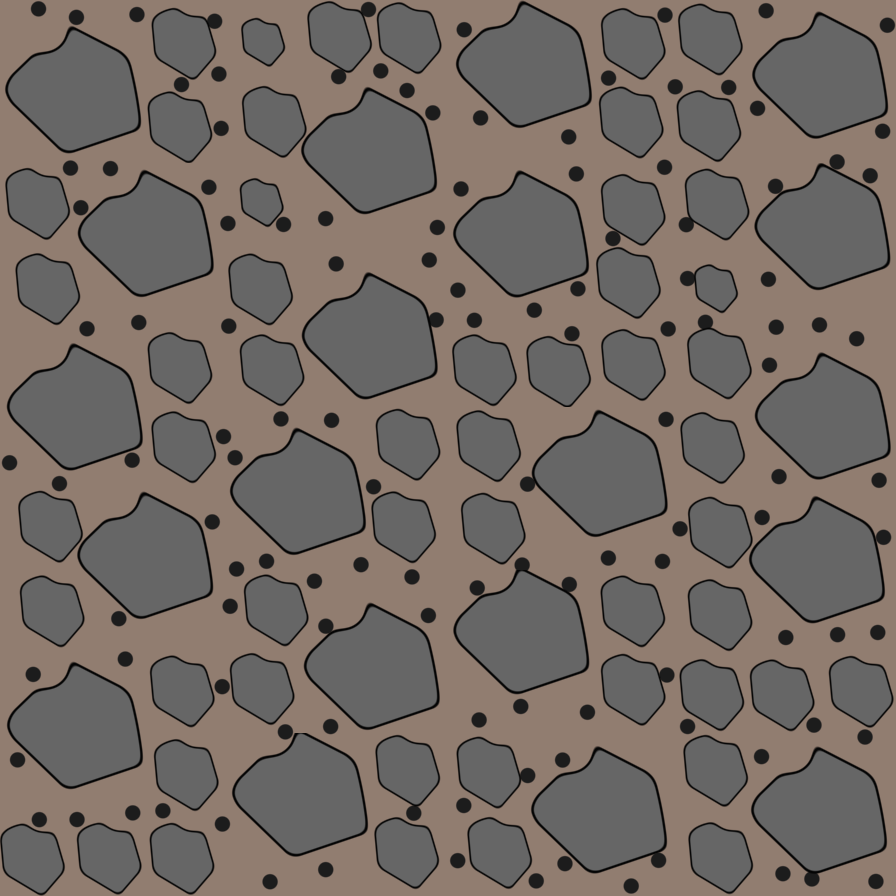
A three.js fragment shader for this pattern:

```glsl
// Flat grey stones with dark outlines and black pebbles scattered on brown soil.
// Stones are rounded intersections of half planes, dropped with random offsets
// into staggered columns; pebbles sit on a jittered grid in the gaps.
varying vec2 vUv;

const vec3 SOIL = vec3(0.57, 0.49, 0.44);
const vec3 STONE = vec3(0.40);
const vec3 PEBBLE = vec3(0.11);
const vec3 OUTLINE = vec3(0.015);

const float COLUMNS = 4.0;
const float ROW_HEIGHT = 0.182;
const float FILLER_HEIGHT = 0.09;
const float BIG_SIZE = 0.0738;
const float SMALL_SIZE = 0.0347;
const float PEBBLE_GRID = 18.0;
const float PEBBLE_RADIUS = 0.0085;
const float EDGE = 0.001;

vec2 hash2(vec2 seed) {
  vec3 q = fract(seed.xyx * vec3(0.1031, 0.1030, 0.0973));
  q += dot(q, q.yzx + 33.33);
  return fract((q.xx + q.yz) * q.zy);
}

float smoothMax(float a, float b, float k) {
  float h = max(k - abs(a - b), 0.0) / k;
  return max(a, b) + h * h * k * 0.25;
}

// Trims a shape by the half plane facing the given angle
float trim(float shape, vec2 p, float angle, float offset, float k) {
  return smoothMax(shape, dot(p, vec2(cos(angle), sin(angle))) - offset, k);
}

float dent(float shape, vec2 p, vec2 center, float radius, float k) {
  return smoothMax(shape, radius - length(p - center), k);
}

float bigOutline(vec2 p) {
  float d = trim(-9.0, p, -1.245, 0.845, 0.14);
  d = trim(d, p, -2.338, 0.755, 0.14);
  d = trim(d, p, 3.1416, 1.02, 0.14);
  d = trim(d, p, 2.339, 0.825, 0.14);
  d = trim(d, p, 1.096, 0.87, 0.14);
  d = trim(d, p, 0.302, 0.95, 0.14);
  d = trim(d, p, 0.089, 0.97, 0.14);
  return dent(d, p, vec2(-0.447, 0.965), 0.365, 0.14);
}

float smallOutline(vec2 p) {
  float d = trim(-9.0, p, -3.05, 0.97, 0.2);
  d = trim(d, p, -2.11, 0.88, 0.2);
  d = trim(d, p, -0.712, 1.02, 0.2);
  d = trim(d, p, 0.284, 0.90, 0.2);
  d = trim(d, p, 1.05, 1.05, 0.2);
  d = trim(d, p, 1.735, 1.14, 0.2);
  d = trim(d, p, 2.3, 1.26, 0.2);
  return dent(d, p, vec2(0.35, 1.55), 0.70, 0.2);
}

// Distance and half stroke width of one small stone, now and then a tiny one
vec2 smallStone(vec2 p, vec2 seed) {
  float size = SMALL_SIZE * (hash2(seed + 5.0).x > 0.95 ? 0.67 : 1.0);
  return vec2(smallOutline(p / size) * size, 0.0009);
}

vec2 nearer(vec2 a, vec2 b) {
  return a.x < b.x ? a : b;
}

// A row of three small stones, p measured from the row center
vec2 fillerRow(vec2 p, vec2 seed) {
  vec2 field = vec2(1.0, 0.0);
  for (int i = 0; i < 3; i++) {
    vec2 id = seed + vec2(float(i) * 7.0, 3.0);
    vec2 center = vec2((float(i) - 1.0) / (3.0 * COLUMNS), 0.0);
    field = nearer(field, smallStone(p - center - (hash2(id) - 0.5) * 0.01, id));
  }
  return field;
}

// A big stone beside two stacked small ones, on a random side
vec2 mixedRow(vec2 p, vec2 seed) {
  vec2 r = hash2(seed);
  float side = hash2(seed + 41.0).x < 0.5 ? -1.0 : 1.0;
  vec2 bigCenter = vec2(-side * (0.0445 - 0.008 * r.x), (r.y - 0.5) * 0.042);
  vec2 field = vec2(bigOutline((p - bigCenter) / BIG_SIZE) * BIG_SIZE, 0.0013);
  float slack = side < 0.0 ? 0.018 : 0.008;
  for (int i = 0; i < 2; i++) {
    vec2 id = seed + vec2(13.0, float(i) * 11.0 + 17.0);
    vec2 j = hash2(id);
    vec2 center = vec2(side * (0.084 - slack * j.x), (float(i) - 0.5) * 0.09 + (j.y - 0.5) * 0.011);
    field = nearer(field, smallStone(p - center, id));
  }
  return field;
}

// Each column stacks five mixed rows and one filler row at its own height
vec2 stoneField(vec2 p) {
  float column = floor(p.x * COLUMNS);
  float x = p.x - (column + 0.5) / COLUMNS;
  float fillerStart = mod(column * 5.0, 7.0) * ROW_HEIGHT;
  float above = p.y - fillerStart;
  if (above >= 0.0 && above < FILLER_HEIGHT)
    return fillerRow(vec2(x, above - FILLER_HEIGHT * 0.5), vec2(column, 90.0));
  float y = above < 0.0 ? p.y : p.y - FILLER_HEIGHT;
  float row = floor(y / ROW_HEIGHT);
  return mixedRow(vec2(x, y - (row + 0.5) * ROW_HEIGHT), vec2(column, row) * 3.0 + 2.0);
}

// Keeps pebbles whose surroundings are free of stone
float pebbleCover(vec2 p) {
  vec2 cell = floor(p * PEBBLE_GRID);
  vec2 center = (cell + 0.5 + (hash2(cell + 23.0) - 0.5) * 0.66) / PEBBLE_GRID;
  float d = length(p - center) - PEBBLE_RADIUS;
  if (d > EDGE) return 0.0;
  float clearance = 1.0;
  for (int i = 0; i < 4; i++) {
    float a = float(i) * 1.5708 + 0.785;
    clearance = min(clearance, stoneField(center + 0.006 * vec2(cos(a), sin(a))).x);
  }
  return clearance > 0.002 ? 1.0 - smoothstep(-EDGE, EDGE, d) : 0.0;
}

void main() {
  vec2 field = stoneField(vUv);
  vec3 color = mix(SOIL, PEBBLE, pebbleCover(vUv));
  color = mix(color, OUTLINE, 1.0 - smoothstep(-EDGE, EDGE, field.x - field.y));
  color = mix(color, STONE, 1.0 - smoothstep(-EDGE, EDGE, field.x + field.y));
  gl_FragColor = vec4(color, 1.0);
}
```
